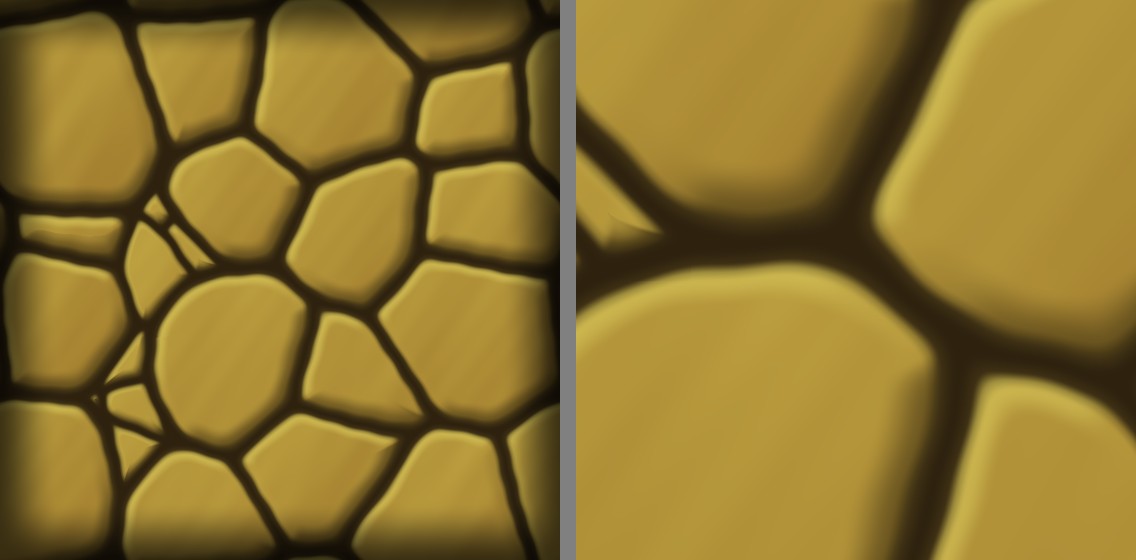
Left: the whole. Right: its middle third, enlarged.
Reproduce this texture procedurally as a WebGL 2 fragment shader.

```glsl
#version 300 es
precision highp float;
// Golden painted cobblestones with pebbles in the dark joints, dimmed toward the tile border.

uniform vec2 u_resolution;
out vec4 fragColor;

const float TAU = 6.2831853;
const int STONES = 25;        // 5x5 neighbourhood of the coarse grid
const int SITES = STONES + 9; // plus 3x3 neighbourhood of the pebble grid

vec3 hash3(vec2 cell) {
  vec3 q = fract(cell.xyx * vec3(0.1031, 0.1030, 0.0973));
  q += dot(q, q.yxz + 33.33);
  return fract((q.xxy + q.yzz) * q.zyx);
}

// Offset from p to the site (xy), its power distance (z) and its random seed (w).
vec4 site(int i, vec2 p) {
  bool stone = i < STONES;
  int j = stone ? i : i - STONES;
  int side = stone ? 5 : 3;
  float grid = stone ? 4.0 : 10.0;
  vec2 cell = floor(p * grid) + vec2(j % side - side / 2, j / side - side / 2);
  vec3 h = hash3(mod(cell, grid) + grid * 7.0 + 3.0);
  vec2 offset = (cell + 0.14 + 0.72 * h.xy) / grid - p;
  float weight = stone ? 0.036 * h.z : -0.015 - 0.016 * h.z;
  return vec4(offset, dot(offset, offset) - weight, h.z);
}

// Diagonal brush strokes from layered sines with whole frequencies.
float strokes(vec2 p, float seed) {
  float bend = 0.7 * sin(TAU * (2.0 * p.y - p.x) + seed * 9.0);
  return 0.5 * sin(TAU * (4.0 * p.x - 2.0 * p.y) + bend + seed * 20.0)
       + 0.3 * sin(TAU * (9.0 * p.x - 6.0 * p.y) + 2.0 * bend)
       + 0.2 * sin(TAU * (17.0 * p.x - 11.0 * p.y) - 3.0 * bend);
}

void main() {
  vec2 uv = gl_FragCoord.xy / u_resolution;

  // Slightly hand-drawn outlines
  vec2 p = uv + 0.0025 * sin(TAU * (uv.yx * vec2(5.0, 4.0) + uv * 3.0))
              + 0.0008 * sin(TAU * (uv.yx * 17.0 - uv * 6.0));

  // Owning stone of the weighted cell pattern
  int owner = 0;
  vec4 own = site(0, p);
  for (int i = 1; i < SITES; i++) {
    vec4 s = site(i, p);
    if (s.z < own.z) { own = s; owner = i; }
  }

  // Rounded distance to the cell border and the outward direction
  float blend = owner < STONES ? 0.007 : 0.004;
  float sum = 0.0;
  vec2 outward = vec2(0.0);
  for (int i = 0; i < SITES; i++) {
    if (i == owner) continue;
    vec4 s = site(i, p);
    vec2 across = s.xy - own.xy;
    float span = max(length(across), 0.0001);
    float near = exp(-min((s.z - own.z) / (2.0 * span), 0.3) / blend);
    sum += near;
    outward += near * across / span;
  }
  float border = -blend * log(max(sum, 1e-30));
  outward /= max(length(outward), 1e-30);

  // Stone face with a diagonal gradient
  bool pebble = owner >= STONES;
  float d = border - (pebble ? 0.007 : 0.011);
  float size = pebble ? 0.5 : 1.0;
  float tone = 0.5 + dot(own.xy, vec2(1.4, -1.7)) + 0.22 * strokes(uv, own.w);
  tone += pebble ? 0.3 : 0.0;
  vec3 stone = mix(vec3(0.64, 0.50, 0.185), vec3(0.74, 0.63, 0.25), clamp(tone, 0.0, 1.0));

  // Bevel lit from the upper left
  float light = dot(outward, vec2(-0.55, 0.835));
  float rim = 1.0 - smoothstep(0.008 * size, 0.023 * size, d);
  float slope = 1.0 - smoothstep(0.004 * size, 0.034 * size, d);
  stone = mix(stone, vec3(0.81, 0.73, 0.32), 0.8 * rim * smoothstep(-0.1, 0.8, light));
  stone = mix(stone, vec3(0.38, 0.30, 0.11), 0.9 * slope * smoothstep(0.05, 0.85, -light));
  stone *= mix(0.72, 1.0, smoothstep(0.0, 0.008, d));

  // Dark joints
  vec3 joint = mix(vec3(0.18, 0.135, 0.06), vec3(0.25, 0.195, 0.08), smoothstep(0.0, 0.012, border));
  vec3 color = mix(joint, stone, smoothstep(-0.003, 0.003, d));

  // Shade along the tile border
  vec2 inset = min(uv, 1.0 - uv);
  vec2 shade = smoothstep(-0.01, 0.105, inset);
  color *= mix(0.32, 1.0, shade.x * shade.y);

  fragColor = vec4(color, 1.0);
}
```
